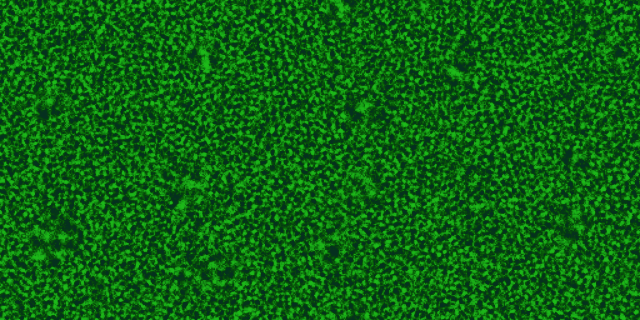
Reproduce this texture procedurally as a WebGL 1 fragment shader.

```glsl
precision highp float;
uniform vec2 u_resolution;

#define FINE_SCALE 69.0
#define SOFT_SCALE 56.0
#define CLUMP_SCALE 27.0
#define PATCH_SCALE 4.5
#define GRAIN_SCALE 256.0
#define BLOB_WEIGHT 0.87
#define GRAIN_WEIGHT 0.50
#define CONTRAST 1.7

const vec3 TEAL = vec3(0.02, 0.19, 0.12);
const vec3 PINE = vec3(0.02, 0.23, 0.07);
const vec3 MOSS = vec3(0.03, 0.31, 0.04);
const vec3 GRASS = vec3(0.04, 0.40, 0.04);
const vec3 LEAF = vec3(0.07, 0.53, 0.07);
const vec3 LIGHT = vec3(0.10, 0.67, 0.09);

vec3 hash3(vec2 cell) {
  vec3 h = fract(cell.xyx * vec3(0.1031, 0.1030, 0.0973));
  h += dot(h, h.yxz + 33.33);
  return fract((h.xxy + h.yzz) * h.zyx);
}

// Cellular noise: one light or dark ringed spot per cell, unit deviation
float spots(vec2 p) {
  vec2 cell = floor(p);
  float sum = 0.0;
  for (int y = -1; y <= 1; y++) {
    for (int x = -1; x <= 1; x++) {
      vec2 id = cell + vec2(float(x), float(y));
      vec3 h = hash3(id + 71.0);
      vec2 d = p - id - h.xy;
      float r2 = dot(d, d);
      float fall = max(1.0 - r2, 0.0);
      sum += (step(0.5, h.z) * 2.0 - 1.0) * fall * fall * (1.0 - 3.0 * r2);
    }
  }
  return sum / 0.52;
}

// Fine speckle, blended between lattice points, unit deviation
float grain(vec2 p) {
  vec2 cell = floor(p);
  vec2 f = smoothstep(0.0, 1.0, p - cell);
  cell += 211.0;
  float low = mix(hash3(cell).x, hash3(cell + vec2(1.0, 0.0)).x, f.x);
  float high = mix(hash3(cell + vec2(0.0, 1.0)).x, hash3(cell + 1.0).x, f.x);
  return (mix(low, high, f.y) - 0.5) / 0.29;
}

// Colour ramp spaced by the share of each tone
vec3 ramp(float t) {
  vec3 c = mix(TEAL, PINE, clamp((t - 0.05) / 0.135, 0.0, 1.0));
  c = mix(c, MOSS, clamp((t - 0.185) / 0.185, 0.0, 1.0));
  c = mix(c, GRASS, clamp((t - 0.37) / 0.21, 0.0, 1.0));
  c = mix(c, LEAF, clamp((t - 0.58) / 0.19, 0.0, 1.0));
  return mix(c, LIGHT, max((t - 0.77) / 0.155, 0.0));
}

void main() {
  vec2 p = gl_FragCoord.xy / u_resolution.y;
  vec2 turned = mat2(0.8, 0.6, -0.6, 0.8) * p + 3.7;

  // Small blobs, gathered into larger clumps inside scattered patches
  float blobs = (spots(p * FINE_SCALE) + spots(turned * SOFT_SCALE)) * 0.707;
  float clumps = spots(turned * CLUMP_SCALE + 9.0);
  float region = smoothstep(0.8, 2.0, spots(turned * PATCH_SCALE));
  blobs = mix(blobs, 0.9 * clumps + 0.5 * blobs, region);

  // Even out the tones with a logistic curve
  float level = BLOB_WEIGHT * blobs + GRAIN_WEIGHT * grain(p * GRAIN_SCALE - 0.5);
  float tone = 1.0 / (1.0 + exp(-CONTRAST * level));
  gl_FragColor = vec4(ramp(tone), 1.0);
}
```
